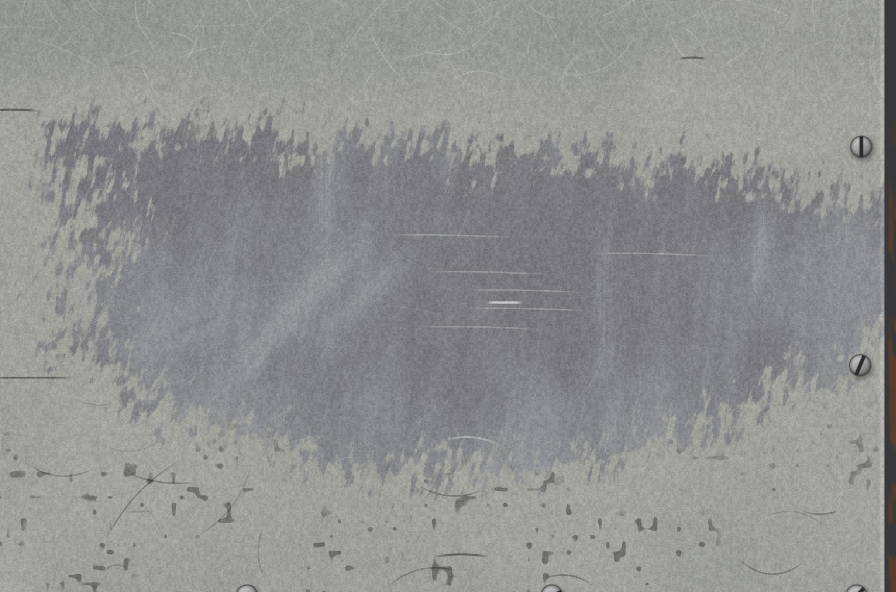
Reproduce this texture procedurally as a Shadertoy shader.

```glsl
#define PLATE vec3(0.635, 0.638, 0.615)
#define PLATE_DULL vec3(0.572, 0.582, 0.562)
#define PAINT vec3(0.462, 0.462, 0.483)
#define PAINT_WORN vec3(0.565, 0.572, 0.585)
#define LIGHT vec3(0.75, 0.76, 0.73)
#define DARK vec3(0.30, 0.29, 0.28)
#define PLATE_EDGE 1.494
#define SCREW_RADIUS 0.0185
#define RAGGEDNESS 1.75
#define PX (1.0 / iResolution.y)

float hash(vec2 p) {
    vec3 q = fract(p.xyx * 0.1031);
    q += dot(q, q.yzx + 33.33);
    return fract((q.x + q.y) * q.z);
}

float noise(vec2 p) {
    vec2 i = floor(p), f = fract(p);
    f *= f * (3.0 - 2.0 * f);
    return mix(mix(hash(i), hash(i + vec2(1, 0)), f.x),
               mix(hash(i + vec2(0, 1)), hash(i + 1.0), f.x), f.y);
}

float fbm(vec2 p) {
    float sum = 0.0, amp = 0.53;
    for (int i = 0; i < 4; i++) {
        sum += amp * noise(p);
        p = mat2(1.6, 1.2, -1.2, 1.6) * p + 7.3;
        amp *= 0.5;
    }
    return sum;
}

vec2 turn(vec2 p, float a) {
    return vec2(cos(a) * p.x + sin(a) * p.y, cos(a) * p.y - sin(a) * p.x);
}

// Thin bowed stroke with tapering ends
float stroke(vec2 p, float halfLen, float angle, float bow, float width) {
    vec2 q = turn(p, angle);
    float t = q.x / halfLen;
    q.y += bow * halfLen * (t * t - 0.3);
    return (1.0 - smoothstep(width, width + PX, abs(q.y))) * (1.0 - smoothstep(0.5, 1.0, abs(t)));
}

// Soft brushed smear
float smear(vec2 p, float len, float width, float angle) {
    vec2 q = turn(p, angle) / vec2(len, width);
    return exp(-dot(q, q)) * (0.45 + 0.9 * noise(q * vec2(1.5, 7.0) + 20.0));
}

// One random stroke per cell, gathered from the neighbouring cells
float scratches(vec2 p, float cells, float angle, float spread, float chance) {
    vec2 id = floor(p * cells);
    float sum = 0.0;
    for (int n = 0; n < 9; n++) {
        vec2 c = id + vec2(n % 3, n / 3) - 1.0, k = c + cells * 31.0;
        if (hash(k + 3.7) > chance) continue;
        vec2 centre = (c + vec2(hash(k + 11.1), hash(k + 23.9))) / cells;
        float a = angle + spread * (hash(k + 37.3) - 0.5);
        float len = mix(0.25, 0.95, hash(k + 51.7)) / cells;
        sum += stroke(p - centre, len, a, hash(k + 67.1) - 0.5, 0.0005) * mix(0.3, 1.0, hash(k + 81.3));
    }
    return min(sum, 1.0);
}

// Paint left on the plate, ragged around the outline
float paintMask(vec2 p) {
    float top = 0.775 - 0.045 * p.x * p.x;
    float bottom = 0.205 + 0.45 * (p.x - 0.78) * (p.x - 0.78);
    float d = min(min(top - p.y, p.y - bottom), (p.x - 0.13) * 0.5);
    vec2 q = vec2(p.x - 0.2 * p.y, p.y);
    float flakes = fbm(q * vec2(115, 48)) - 0.5, broad = fbm(q * vec2(17, 8)) - 0.5;
    return smoothstep(-0.2, 0.24, d * 9.0 + RAGGEDNESS * flakes + 0.9 * broad);
}

vec3 plateColour(vec2 p) {
    float low = smoothstep(0.35, 0.15, p.y);
    float dull = smoothstep(0.78, 0.96, p.y) * (1.0 - 0.55 * smoothstep(0.6, 1.4, p.x));
    dull += 0.9 * (fbm(p * 5.0) - 0.5) + 0.25 * smoothstep(0.2, 0.0, p.y);
    vec3 col = mix(PLATE, PLATE_DULL, clamp(dull, 0.0, 1.0));
    // Web of fine bright scratches, densest at the top
    float web = scratches(p, 7.0, 0.4, 3.1, 0.9) + scratches(p, 11.0, 0.1, 2.4, 0.9) + scratches(p, 18.0, 0.6, 3.1, 0.8);
    col = mix(col, LIGHT, min(web, 1.0) * mix(0.08, 0.42, smoothstep(0.78, 0.9, p.y)));
    // Dark nicks and pits, mostly low on the plate
    float nicks = scratches(p, 9.0, 1.4, 1.8, 0.3) + scratches(p, 13.0, 0.0, 0.5, 0.16);
    float pits = smoothstep(0.79, 0.9, noise(p * 75.0)) * smoothstep(0.55, 0.75, noise(p * 11.0));
    return mix(col, DARK, min(1.0, nicks * (0.1 + 0.4 * low) + 0.5 * pits * (0.2 + low)));
}

vec3 paintColour(vec2 p) {
    float worn = 0.5 * smoothstep(0.4, 0.75, fbm(p * vec2(7, 4)));
    worn += 0.45 * smoothstep(0.42, 0.2, p.y) + 0.3 * smoothstep(1.2, 1.5, p.x);
    worn += 0.5 * (fbm(vec2(p.x - 0.15 * p.y, p.y) * vec2(65, 7)) - 0.5);
    // Rubbed diagonals, pale lower left, upright wipes
    worn += 0.75 * smear(p - vec2(0.50, 0.48), 0.16, 0.025, 0.82);
    worn += 0.9 * smear(p - vec2(0.445, 0.415), 0.045, 0.01, 1.1);
    worn += 0.5 * smear(p - vec2(0.63, 0.51), 0.10, 0.02, 0.8);
    worn += 0.45 * smear(p - vec2(0.33, 0.44), 0.15, 0.08, 0.4);
    worn += 0.45 * smear(p - vec2(0.55, 0.66), 0.13, 0.018, 1.57);
    worn += 0.45 * smear(p - vec2(1.02, 0.52), 0.15, 0.018, 1.57);
    worn += 0.55 * smear(p - vec2(1.28, 0.58), 0.08, 0.014, 1.5);
    float fine = scratches(p, 8.0, 1.1, 0.9, 0.55) + scratches(p, 12.0, 0.0, 0.4, 0.25);
    return mix(mix(PAINT, PAINT_WORN, clamp(worn, 0.0, 1.0)), LIGHT, 0.13 * min(fine, 1.0));
}

// Slotted dome over its soft shadow
vec3 addScrew(vec3 col, vec2 p, float slotAngle) {
    vec2 q = p / SCREW_RADIUS;
    float r = length(q), aa = PX / SCREW_RADIUS;
    col *= 0.6 + 0.4 * smoothstep(0.5, 1.5, length(q - vec2(0.1, -0.2)));
    vec3 head = vec3(0.62 + 0.22 * dot(q, vec2(-0.5, 0.75))) * (1.0 - 0.35 * smoothstep(0.6, 1.0, r));
    head = mix(vec3(0.17), head, smoothstep(0.1, 0.1 + 1.5 * aa, abs(turn(q, slotAngle).y)));
    head = mix(head, vec3(0.24), smoothstep(0.87, 1.0, r));
    return mix(head, col, smoothstep(1.0 - aa, 1.0 + aa, r));
}

void mainImage(out vec4 fragColor, in vec2 fragCoord) {
    vec2 p = fragCoord * PX;
    vec3 col = mix(plateColour(p), paintColour(p), paintMask(p) * 0.95);
    // Long level scratches across the paint
    for (int i = 0; i < 6; i++) {
        float k = float(i), x = i == 1 ? 1.1 : 0.74 + 0.16 * hash(vec2(k, 8));
        col = mix(col, LIGHT, 0.4 * stroke(p - vec2(x, 0.602 - 0.031 * k), 0.11, -0.02, 0.02, 0.0005));
    }
    col = mix(col, vec3(0.85), 0.85 * stroke(p - vec2(0.852, 0.489), 0.034, 0.0, 0.0, 0.001));
    col = mix(col, LIGHT, 0.6 * stroke(p - vec2(0.80, 0.258), 0.05, -0.1, 0.2, 0.0008));
    // Dark gouges in the bare metal
    float gouge = stroke(p - vec2(0.02, 0.814), 0.05, 0.0, 0.05, 0.001) + stroke(p - vec2(0.05, 0.362), 0.08, 0.0, 0.0, 0.0007)
        + stroke(p - vec2(1.17, 0.902), 0.025, 0.0, 0.1, 0.001) + stroke(p - vec2(0.78, 0.062), 0.05, 0.0, 0.1, 0.001);
    col = mix(col, DARK, 0.7 * gouge);
    col += 0.055 * (hash(floor(p * 420.0)) - 0.5) + 0.05 * (noise(p * vec2(230, 150)) - 0.5);
    // Screws down the right side, then along the bottom
    for (int i = 0; i < 5; i++) {
        float k = float(i);
        vec2 c = i < 2 ? vec2(1.455 - 0.002 * k, 0.752 - 0.369 * k) : vec2(1.447 - 0.515 * (k - 2.0), -0.006);
        col = addScrew(col, p - c, 1.57 - 0.4 * k);
    }
    // Bright plate rim and the rusty gap beside it
    float x = p.x - PLATE_EDGE;
    col += 0.07 * smoothstep(0.006, 0.0, abs(x + 0.004));
    float rust = smoothstep(0.4, 0.65, fbm(p * vec2(60, 22))) * smoothstep(0.003, 0.012, x) * smoothstep(0.85, 0.55, p.y);
    col = mix(col, mix(vec3(0.22, 0.22, 0.23), vec3(0.36, 0.24, 0.17), rust), smoothstep(-PX, PX, x));
    fragColor = vec4(clamp(col, 0.0, 1.0), 1.0);
}
```
